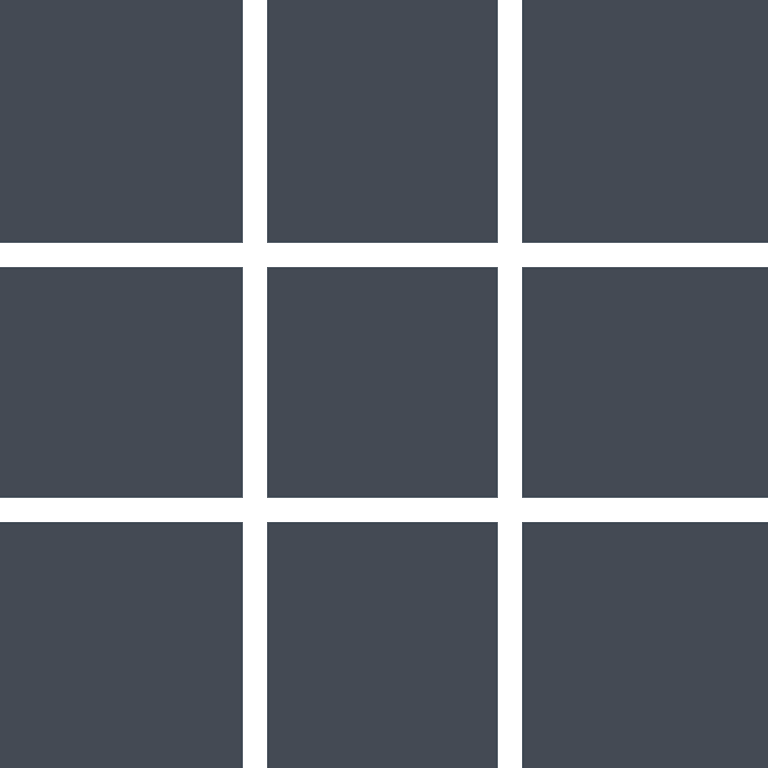
Give the GLSL for this pattern, as a Shadertoy shader.

```glsl
// Slate square tiles, three across and three down, parted by plain white bars.

const vec3 TILE_COLOR = vec3(0.265, 0.290, 0.330);
const vec3 RIM_COLOR = vec3(0.215, 0.255, 0.300);
const vec3 BAR_COLOR = vec3(1.0);
const float TILES = 3.0;        // tiles along each axis
const float PITCH = 0.332;      // spacing of bar centres, from the upper left
const float BAR_WIDTH = 0.0317;
const float RIM_WIDTH = 0.003;  // faint dark edge of each tile

// Signed distance to the nearest bar on each axis; only inner bars exist.
vec2 barDistance(vec2 p) {
    vec2 index = clamp(floor(p / PITCH + 0.5), 1.0, TILES - 1.0);
    return abs(p - index * PITCH) - 0.5 * BAR_WIDTH;
}

void mainImage(out vec4 fragColor, in vec2 fragCoord) {
    vec2 p = fragCoord / iResolution.xy;
    p.y = 1.0 - p.y;
    float pixel = 1.0 / min(iResolution.x, iResolution.y);

    // Union of the vertical and horizontal bars
    vec2 axisDistance = barDistance(p);
    float d = min(axisDistance.x, axisDistance.y);

    // Tile with a thin darker rim
    float rim = 1.0 - smoothstep(0.3 * RIM_WIDTH, RIM_WIDTH + 0.5 * pixel, d);
    vec3 color = mix(TILE_COLOR, RIM_COLOR, rim);

    // White bars with one-pixel smoothing
    float bar = clamp(0.5 - d / pixel, 0.0, 1.0);
    fragColor = vec4(mix(color, BAR_COLOR, bar), 1.0);
}
```
